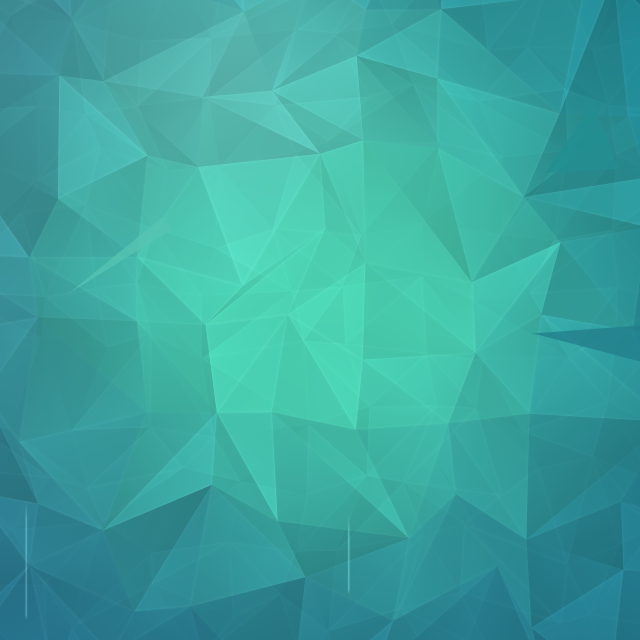
This background is drawn by a Shadertoy shader. Its source:

```glsl
// Low-poly backdrop: translucent teal facets around a soft mint glow.
#define COARSE_CELLS 7.5
#define FINE_CELLS 10.0
#define JITTER 0.76
#define FACET_CONTRAST 0.17
#define FINE_CONTRAST 0.04
#define EDGE_WIDTH 0.0013
#define EDGE_LIGHT 0.05
#define FACET_FLATNESS 0.6
#define GLOW_CENTER vec2(0.50, 0.55)
#define GLOW_RADIUS 0.43

float hash(vec2 p) {
    vec3 q = fract(p.xyx * vec3(0.1031, 0.1030, 0.0973));
    q += dot(q, q.yzx + 33.33);
    return fract((q.x + q.y) * q.z);
}

// Signed distance from p to the line through a and b
float lineSide(vec2 p, vec2 a, vec2 b) {
    vec2 along = normalize(b - a);
    vec2 away = p - a;
    return along.x * away.y - along.y * away.x;
}

// Distance to the nearest side of a triangle, positive inside
float triangleDepth(vec2 p, vec2 a, vec2 b, vec2 c) {
    float turn = sign(lineSide(c, a, b));
    float ab = turn * lineSide(p, a, b);
    float bc = turn * lineSide(p, b, c);
    float ca = turn * lineSide(p, c, a);
    return min(ab, min(bc, ca));
}

vec2 meshPoint(vec2 id, float seed) {
    vec2 offset = vec2(hash(id + seed), hash(id + seed + 57.3));
    return id + 0.5 + (offset - 0.5) * JITTER;
}

// Smooth colour field: four corner tints, a mint core and a pale upper glow
vec3 backdrop(vec2 p) {
    vec3 mint = vec3(0.29, 0.82, 0.69);
    vec3 pale = vec3(0.40, 0.78, 0.75);
    vec3 low = mix(vec3(0.14, 0.42, 0.52), vec3(0.13, 0.46, 0.54), p.x);
    vec3 high = mix(vec3(0.24, 0.54, 0.59), vec3(0.11, 0.49, 0.55), p.x);
    vec3 color = mix(low, high, p.y);
    vec2 r = (p - GLOW_CENTER) / GLOW_RADIUS;
    float r2 = dot(r, r);
    color = mix(color, mint, exp(-r2 * sqrt(sqrt(r2))));
    vec2 q = (p - vec2(0.37, 0.87)) / vec2(0.22, 0.20);
    return mix(color, pale, 0.78 * exp(-dot(q, q)));
}

// Jittered triangle mesh: xy = facet centre, z = shade, w = edge light
vec4 facetMesh(vec2 uv, float cells, float seed, float pixel) {
    vec2 p = uv * cells;
    vec2 base = floor(p);
    float weights = 0.001;
    vec3 total = vec3(uv, 0.0) * weights;
    float edge = 0.0;
    for (int j = -1; j <= 0; j++) {
        for (int i = -1; i <= 0; i++) {
            vec2 id = base + vec2(float(i), float(j));
            vec2 a = meshPoint(id, seed);
            vec2 b = meshPoint(id + vec2(1.0, 0.0), seed);
            vec2 c = meshPoint(id + vec2(1.0, 1.0), seed);
            vec2 d = meshPoint(id + vec2(0.0, 1.0), seed);
            // Split each quad along a random diagonal
            float flip = step(0.5, hash(id + seed + 11.7));
            vec2 u = mix(a, b, flip);
            vec2 v = mix(c, d, flip);
            for (int k = 0; k < 2; k++) {
                float half2 = float(k);
                vec2 w = mix(mix(b, d, half2), mix(a, c, half2), flip);
                float depth = triangleDepth(p, u, v, w) / cells;
                float cover = clamp(depth / pixel + 0.5, 0.0, 1.0);
                vec2 center = (u + v + w) / 3.0;
                float tone = hash(id + seed + 23.1 + half2 * 7.9);
                float angle = 6.2832 * hash(id + seed + 41.3 + half2 * 3.7);
                float tilt = dot(p - center, vec2(cos(angle), sin(angle)));
                total += cover * vec3(center / cells, tone - 0.5 + 0.4 * tilt);
                weights += cover;
                edge = max(edge, cover * tone * exp(-abs(depth) / EDGE_WIDTH));
            }
        }
    }
    return vec4(total / weights, edge);
}

// Thin translucent splinter
float shard(vec2 p, vec2 a, vec2 b, vec2 c, float pixel) {
    return 0.75 * clamp(triangleDepth(p, a, b, c) / pixel + 0.5, 0.0, 1.0);
}

// Upright hairline with soft ends
float streak(vec2 p, float x, float bottom, float top) {
    float span = smoothstep(bottom, bottom + 0.01, p.y) * (1.0 - smoothstep(top - 0.04, top, p.y));
    float across = (p.x - x) / 0.0015;
    return span * exp(-across * across);
}

void mainImage(out vec4 fragColor, in vec2 fragCoord) {
    vec2 uv = fragCoord / iResolution.xy;
    float pixel = 1.0 / min(iResolution.x, iResolution.y);

    // Two overlapping layers of facets, calmer near the glow
    vec4 coarse = facetMesh(uv, COARSE_CELLS, 3.0, pixel);
    vec4 fine = facetMesh(uv, FINE_CELLS, 91.0, pixel);
    vec3 color = backdrop(mix(uv, coarse.xy, FACET_FLATNESS));
    vec2 r = (uv - GLOW_CENTER) / 0.25;
    float calm = 1.0 - 0.6 * exp(-dot(r, r));
    color *= 1.0 + calm * FACET_CONTRAST * coarse.z + FINE_CONTRAST * fine.z;
    color += EDGE_LIGHT * (coarse.w + 0.5 * fine.w);

    // Accent splinters and hairlines
    float leftShard = shard(uv, vec2(0.111, 0.544), vec2(0.254, 0.661), vec2(0.270, 0.642), pixel);
    float rightShard = shard(uv, vec2(0.833, 0.479), vec2(1.02, 0.493), vec2(1.02, 0.430), pixel);
    float topShard = shard(uv, vec2(0.926, 0.840), vec2(0.853, 0.730), vec2(0.967, 0.736), pixel);
    color = mix(color, vec3(0.34, 0.77, 0.70), leftShard);
    color = mix(color, vec3(0.13, 0.49, 0.54), rightShard);
    color = mix(color, vec3(0.13, 0.56, 0.57), topShard);
    color += 0.16 * (streak(uv, 0.041, 0.03, 0.22) + streak(uv, 0.545, 0.07, 0.20));
    fragColor = vec4(clamp(color, 0.0, 1.0), 1.0);
}
```
